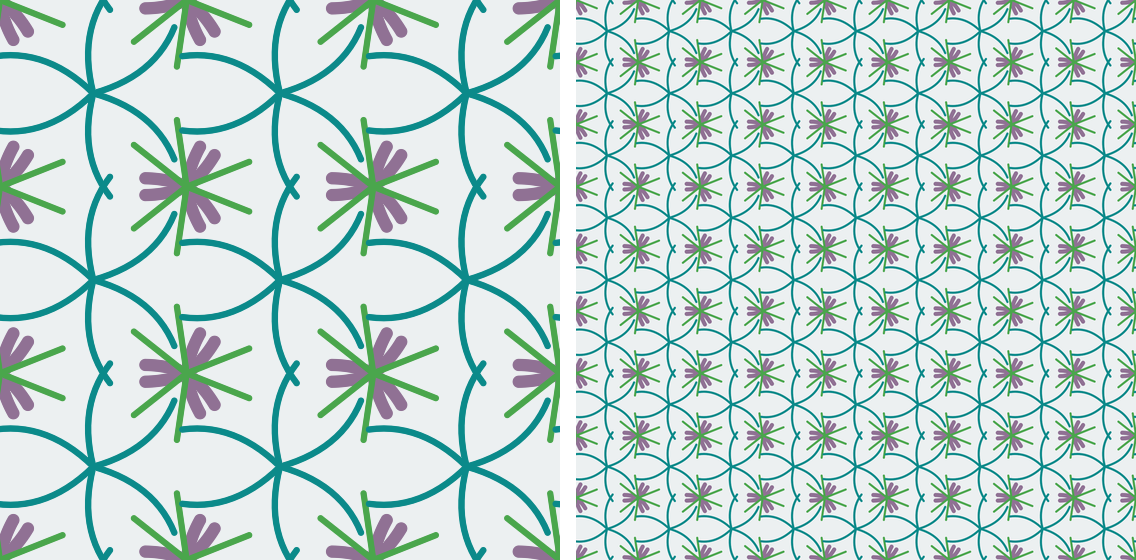
Left: one tile. Right: repeated 3 by 3.
Reproduce this pattern procedurally as a WebGL 1 fragment shader.

```glsl
precision highp float;
// Three-fold blossoms on a square lattice, linked by curling tendrils.
// A kaleidoscope fold turns one stroke into six; tendrils also visit
// neighbouring cells, since they reach past their own borders.

uniform vec2 u_resolution;

#define REPEATS 3.0
#define TENDRIL_BEND vec2(0.242, 0.238)
#define TENDRIL_TIP vec2(0.523, 0.199)
#define TENDRIL_RADIUS 0.0172
#define PETAL_BEND vec2(0.100, 0.043)
#define PETAL_TIP vec2(0.221, 0.045)
#define PETAL_RADIUS 0.033
#define STAMEN_TIP vec2(0.335, 0.133)
#define STAMEN_RADIUS 0.0168

const vec3 PAPER = vec3(0.925, 0.941, 0.945);
const vec3 TEAL = vec3(0.045, 0.540, 0.540);
const vec3 PLUM = vec3(0.565, 0.445, 0.580);
const vec3 GREEN = vec3(0.290, 0.650, 0.300);
const int CURVE_STEPS = 14;

// Mirror the plane into one 60 degree wedge above the +x axis.
vec2 foldThree(vec2 p) {
  const vec2 normal = vec2(0.8660254, -0.5);
  p.y = abs(p.y);
  p -= 2.0 * min(dot(p, normal), 0.0) * normal;
  return vec2(p.x, abs(p.y));
}

float segmentDistance(vec2 p, vec2 a, vec2 b) {
  vec2 ab = b - a;
  return length(p - a - ab * clamp(dot(p - a, ab) / dot(ab, ab), 0.0, 1.0));
}

// Quadratic curve from the origin, measured along short chords.
float curveDistance(vec2 p, vec2 bend, vec2 tip) {
  float nearest = 10.0;
  vec2 previous = vec2(0.0);
  for (int i = 1; i <= CURVE_STEPS; i++) {
    float t = float(i) / float(CURVE_STEPS);
    vec2 point = 2.0 * t * (1.0 - t) * bend + t * t * tip;
    nearest = min(nearest, segmentDistance(p, previous, point));
    previous = point;
  }
  return nearest;
}

// Nearest tendril, including those arriving from adjacent cells.
float tendrilDistance(vec2 p) {
  float nearest = 10.0;
  for (int y = -1; y <= 1; y++) {
    for (int x = -1; x <= 1; x++) {
      vec2 q = p - vec2(float(x), float(y));
      q = foldThree(vec2(-q.x, q.y));
      nearest = min(nearest, curveDistance(q, TENDRIL_BEND, TENDRIL_TIP));
    }
  }
  return nearest;
}

float coverage(float signedDistance, float pixel) {
  return 1.0 - smoothstep(-0.6 * pixel, 0.6 * pixel, signedDistance);
}

void main() {
  vec2 lattice = REPEATS * gl_FragCoord.xy / u_resolution;
  float pixel = REPEATS / min(u_resolution.x, u_resolution.y);

  // Tendrils grow from cell centres, blossoms from cell corners.
  vec2 fromCentre = fract(lattice) - 0.5;
  vec2 fromCorner = fract(lattice + 0.5) - 0.5;

  vec2 petalSpace = foldThree(vec2(-fromCorner.x, fromCorner.y));
  float petals = curveDistance(petalSpace, PETAL_BEND, PETAL_TIP) - PETAL_RADIUS;
  float stamens = segmentDistance(foldThree(fromCorner), vec2(0.0), STAMEN_TIP) - STAMEN_RADIUS;
  float tendrils = tendrilDistance(fromCentre) - TENDRIL_RADIUS;

  // Paint from back to front.
  vec3 color = mix(PAPER, PLUM, coverage(petals, pixel));
  color = mix(color, GREEN, coverage(stamens, pixel));
  color = mix(color, TEAL, coverage(tendrils, pixel));
  gl_FragColor = vec4(color, 1.0);
}
```
